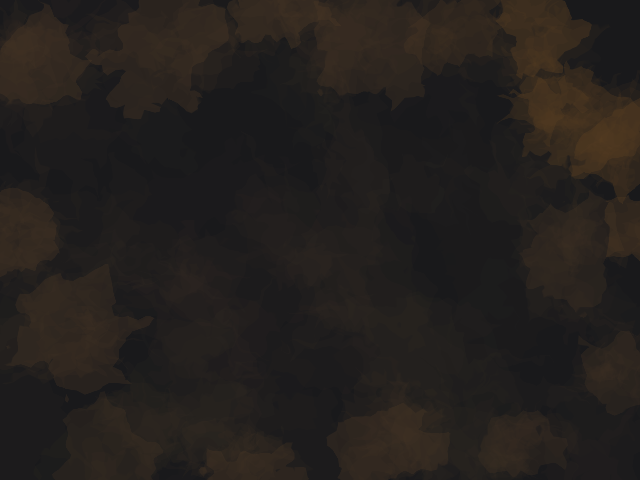
This background is drawn by a Shadertoy shader. Its source:

```glsl
#define BASE vec3(0.098, 0.098, 0.106)
#define OCHRE vec3(0.30, 0.22, 0.145)
#define AMBER vec3(0.38, 0.26, 0.13)
#define RUST vec3(0.27, 0.19, 0.155)
#define OLIVE vec3(0.23, 0.21, 0.135)
#define WASHES 76
#define WASH_ALPHA 0.068
#define CLUSTERS 18
#define LAYERS 9
#define CLUSTER_RADIUS 0.135
#define ROUGHNESS 0.042
#define TAU 6.2831853

float hash(float n) {
    return fract(sin(n * 12.9898) * 43758.5453);
}

vec2 hash2(vec2 p) {
    return fract(sin(vec2(dot(p, vec2(127.1, 311.7)), dot(p, vec2(269.5, 183.3)))) * 43758.5453);
}

// Linear noise on a triangle grid: keeps straight edges between kinks
vec2 facetNoise(vec2 p) {
    p += 0.366 * (p.x + p.y);
    vec2 cell = floor(p), f = fract(p);
    vec2 side = f.x > f.y ? vec2(1, 0) : vec2(0, 1);
    float hi = max(f.x, f.y), lo = min(f.x, f.y);
    return (1.0 - hi) * hash2(cell) + (hi - lo) * hash2(cell + side)
         + lo * hash2(cell + 1.0) - 0.5;
}

// Odd vertices are pulled inward to form spikes
vec2 starVertex(float i, float count, float spike, float seed) {
    float angle = (i / count - 0.5) * TAU;
    float pull = 0.65 * hash(mod(i, count) + seed * 7.31) + 0.35 * mod(i, 2.0);
    return (1.0 - spike * pull) * vec2(cos(angle), sin(angle));
}

// Coverage of a jagged, rotated and stretched polygon
float shard(vec2 p, vec2 center, float radius, float stretch, float spike, float seed) {
    float turn = TAU * hash(seed + 0.3), c = cos(turn), s = sin(turn);
    vec2 scale = radius * vec2(stretch, 1.0 / stretch);
    vec2 q = mat2(c, -s, s, c) * (p - center);
    if (length(q / (scale + ROUGHNESS)) > 1.2) return 0.0;

    vec2 shift = vec2(seed * 3.7, seed * 1.9);
    q += ROUGHNESS * facetNoise(p * 14.0 + shift);
    q += 0.75 * ROUGHNESS * facetNoise(p * 38.0 + shift);
    q /= scale;

    float count = 12.0 + 2.0 * floor(5.0 * hash(seed + 0.7));
    float i = floor((atan(q.y, q.x) / TAU + 0.5) * count);
    vec2 a = starVertex(i, count, spike, seed);
    vec2 edge = starVertex(i + 1.0, count, spike, seed) - a;
    vec2 d = q - a;
    float inside = (edge.x * d.y - edge.y * d.x) / length(edge) * min(scale.x, scale.y);
    float blur = 0.6 / iResolution.y;
    return smoothstep(-blur, blur, inside);
}

// Faint patches of mixed size over the whole canvas
vec3 paintWashes(vec3 color, vec2 p, float aspect) {
    for (int k = 0; k < WASHES; k++) {
        float seed = float(k) + 1.0;
        vec2 center = hash2(vec2(seed, 4.2)) * vec2(aspect, 1.0);
        float radius = mix(0.06, 0.28, pow(hash(seed + 0.11), 1.5));
        float stretch = mix(1.0, 1.8, hash(seed + 0.53));
        vec3 tint = mix(OLIVE, RUST, hash(seed + 0.91));
        float alpha = WASH_ALPHA * mix(0.6, 1.4, hash(seed + 0.37));
        color = mix(color, tint, alpha * shard(p, center, radius, stretch, 0.75, seed));
    }
    return color;
}

// Stronger layered patches around the border, densest at the upper right
vec3 paintClusters(vec3 color, vec2 p, float aspect) {
    for (int k = 0; k < CLUSTERS; k++) {
        float id = float(k) + 80.0;
        float t = TAU * (float(k) + 0.6 * hash(id)) / float(CLUSTERS);
        float angle = t - 0.45 * sin(t - 0.6);
        vec2 dir = vec2(cos(angle), sin(angle));
        dir /= pow(dot(dir * dir, dir * dir), 0.25);
        vec2 center = 0.5 * vec2(aspect, 1.0) * (1.0 + dir * mix(0.76, 1.04, hash(id + 0.2)));
        float radius = CLUSTER_RADIUS * mix(0.7, 1.25, hash(id + 0.4));
        float warmth = smoothstep(0.75, 1.0, cos(angle - 0.6));
        vec3 tint = mix(OCHRE, AMBER, warmth);
        float strength = mix(0.65, 1.15, hash(id + 0.6));

        for (int j = 0; j < LAYERS; j++) {
            float seed = id * 3.0 + float(j) * 17.3;
            vec2 offset = (hash2(vec2(seed, 9.1)) - 0.5) * radius * (j == 0 ? 0.3 : 1.1);
            float size = radius * (j == 0 ? 1.0 : mix(0.3, 0.85, hash(seed)));
            float alpha = strength * (j == 0 ? 0.33 : 0.105);
            float stretch = mix(1.0, j == 0 ? 1.2 : 1.7, hash(seed + 0.5));
            float spike = j == 0 ? 0.5 : 0.62;
            color = mix(color, tint, alpha * shard(p, center + offset, size, stretch, spike, seed));
        }
    }
    return color;
}

void mainImage(out vec4 fragColor, in vec2 fragCoord) {
    vec2 p = fragCoord / iResolution.y;
    float aspect = iResolution.x / iResolution.y;
    vec3 color = paintWashes(BASE, p, aspect);
    color = paintClusters(color, p, aspect);
    fragColor = vec4(color, 1.0);
}
```
